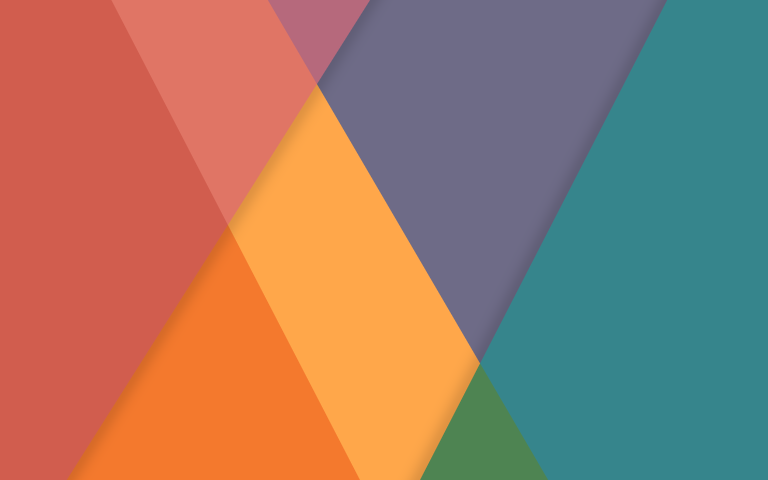
Reproduce this background procedurally as a Shadertoy shader.

```glsl
// Flat paper sheets crossing at steep angles: an orange band over violet, with
// a red sheet on the left and a teal sheet on the right that tint what they cover.
// Each sheet edge is a signed distance to a line; the two sheets cast soft shadows.

const float ASPECT = 1.6;

const vec3 VIOLET       = vec3(0.431, 0.420, 0.529);
const vec3 LIGHT_ORANGE = vec3(1.000, 0.655, 0.290);
const vec3 DEEP_ORANGE  = vec3(0.957, 0.475, 0.176);
const vec3 RED          = vec3(0.820, 0.365, 0.306);
const vec3 CORAL        = vec3(0.878, 0.459, 0.396);
const vec3 ROSE         = vec3(0.714, 0.412, 0.486);
const vec3 TEAL         = vec3(0.212, 0.522, 0.549);
const vec3 GREEN        = vec3(0.305, 0.518, 0.322);

// Signed distance to the line from (bottomX, 0) to (topX, 1), positive on its right.
float rightOf(vec2 p, float bottomX, float topX) {
    float run = topX - bottomX;
    return (p.x - bottomX - run * p.y) / sqrt(1.0 + run * run);
}

// Antialiased coverage of the positive side of an edge.
float cover(float dist, float pixel) {
    return clamp(dist / pixel + 0.5, 0.0, 1.0);
}

// Brightness left beside a sheet, darkest at its edge.
float shadow(float dist, float width, float strength) {
    float t = max(dist, 0.0) / width;
    return 1.0 - strength * exp(-t * t);
}

// Picks one of three tones across the two edges of the orange band.
vec3 bandTones(vec3 left, vec3 middle, vec3 right, float pastLeft, float pastRight) {
    return mix(mix(left, middle, pastLeft), right, pastRight);
}

void mainImage(out vec4 fragColor, in vec2 fragCoord) {
    vec2 p = fragCoord / iResolution.xy * vec2(ASPECT, 1.0);
    float pixel = 1.0 / iResolution.y;

    // Edges of the band and of the two sheets
    float pastBandLeft  = cover(rightOf(p, 0.750, 0.232), pixel);
    float pastBandRight = cover(rightOf(p, 1.142, 0.558), pixel);
    float redEdge  = rightOf(p, 0.139, 0.771);
    float tealEdge = rightOf(p, 0.875, 1.390);

    // Background with the shadows of both sheets
    vec3 color = bandTones(DEEP_ORANGE, LIGHT_ORANGE, VIOLET, pastBandLeft, pastBandRight);
    color *= shadow(redEdge, 0.022, 0.12);
    color *= shadow(-tealEdge, 0.022, 0.12);

    // Tinted sheets
    vec3 redSheet  = bandTones(RED, CORAL, ROSE, pastBandLeft, pastBandRight);
    vec3 tealSheet = mix(GREEN, TEAL, pastBandRight);
    color = mix(color, redSheet, cover(-redEdge, pixel));
    color = mix(color, tealSheet, cover(tealEdge, pixel));

    fragColor = vec4(color, 1.0);
}
```
